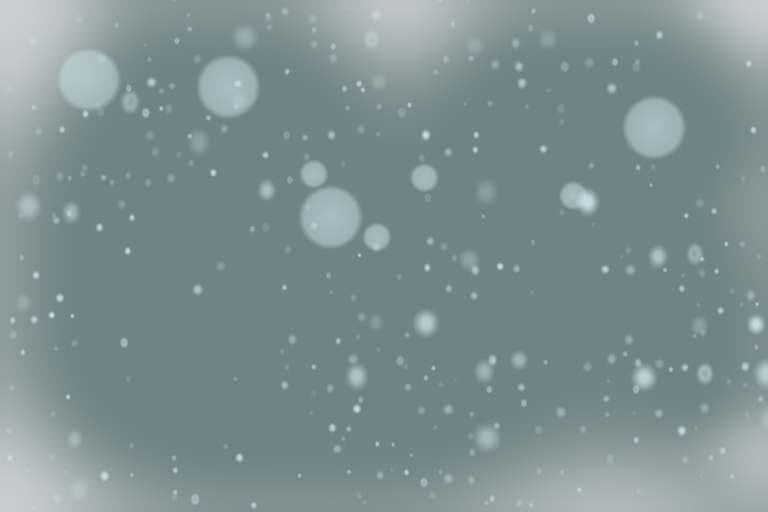
A Shadertoy shader for this background:

```glsl
// Soft snowfall on a slate backdrop: pale mist creeps in from the four borders,
// two families of smooth discs hang in the upper half, and three layers of
// jittered cells scatter blurred flakes. Units are canvas heights.

#define SLATE vec3(0.440, 0.512, 0.524)
#define MIST vec3(0.80, 0.82, 0.82)
#define ICE vec3(0.82, 0.91, 0.93)
#define BIG_RADIUS 0.062
#define MID_RADIUS 0.028
#define DISC_OPACITY 0.53
#define BLOB_CHANCE 0.27
#define DOT_CHANCE 0.21
#define SPECK_CHANCE 0.09

const float PI = 3.14159265;

vec3 hash3(vec2 cell) {
    vec3 v = fract(vec3(cell.xyx) * vec3(0.1031, 0.1030, 0.0973));
    v += dot(v, v.yxz + 33.33);
    return fract((v.xxy + v.yzz) * v.zyx);
}

// Smooth hump that repeats with the given period
float hump(float t, float peak, float period) {
    float c = 0.5 + 0.5 * cos(2.0 * PI * (t - peak) / period);
    return c * c;
}

// Haze thinning out with depth from a border; denser haze reaches further
float haze(float depth, float density) {
    float reach = 0.05 + 0.12 * density;
    return density * exp(-depth * depth / (reach * reach));
}

float borderMist(vec2 p, float width) {
    float top = haze(1.0 - p.y, 0.22 + 0.62 * hump(p.x, 0.78, 0.74));
    float bottom = haze(p.y, 0.18 + 0.50 * hump(p.x, 1.19, 1.19));
    float left = haze(p.x, 0.30 + 0.55 * hump(p.y, 0.0, 0.93));
    float slow = 0.6 + 0.4 * cos(2.0 * PI * p.y);
    float right = haze(width - p.x, 0.12 + 0.62 * slow * hump(p.y, 0.12, 0.45));
    return 1.0 - (1.0 - top) * (1.0 - bottom) * (1.0 - left) * (1.0 - right);
}

// Four equal discs strung along a path bent by two sine harmonics
float discChain(vec2 p, float radius, vec2 start, vec2 stride, vec2 bow, vec2 skew) {
    float cover = 0.0;
    for (int i = 0; i < 4; i++) {
        float t = float(i);
        vec2 center = start + stride * t + bow * sin(PI * t / 3.0) + skew * sin(2.0 * PI * t / 3.0);
        float d = length(p - center);
        float edge = 0.004 + 0.06 * radius;
        float disc = 1.0 - smoothstep(radius - 1.5 * edge, radius + 0.5 * edge, d);
        cover = max(cover, disc * (1.08 - 0.25 * d / radius));
    }
    return cover * DISC_OPACITY;
}

// One blurred flake in some of the cells, kept clear of the cell walls
float flakes(vec2 p, float cell, float chance, float radius, float opacity, float seed) {
    vec2 id = floor(p / cell);
    vec3 place = hash3(id + seed);
    vec3 look = hash3(id + seed + 57.0);
    vec2 site = id * cell;
    float cluster = 1.0 + 0.35 * sin(site.x * 9.0 + 2.0 * sin(site.y * 5.0))
                        + 0.30 * sin(site.y * 8.0 - site.x * 4.0 + seed);
    if (place.z > chance * cluster) return 0.0;

    float r = radius * mix(0.6, 1.0, look.x);
    vec2 center = site + mix(vec2(r), vec2(cell - r), place.xy);
    vec2 offset = (p - center) * vec2(mix(1.0, 1.3, look.z), 1.0);
    float q = length(offset) / r;
    float body = 1.0 - smoothstep(0.15, 1.0, q);
    // A few flakes are hollow
    float hollow = step(0.87, look.z) * (1.0 - smoothstep(0.1, 0.6, q));
    return body * (1.0 - 0.5 * hollow) * opacity * mix(0.25, 1.0, look.y * look.y);
}

void mainImage(out vec4 fragColor, in vec2 fragCoord) {
    vec2 p = fragCoord / iResolution.y;
    float width = iResolution.x / iResolution.y;

    vec3 color = mix(SLATE, MIST, borderMist(p, width));

    // Large and medium discs
    float discs = discChain(p, BIG_RADIUS, vec2(0.174, 0.844), vec2(0.368, -0.031),
                            vec2(-0.208, -0.109), vec2(0.097, 0.129));
    discs = max(discs, discChain(p, MID_RADIUS, vec2(0.613, 0.660), vec2(0.169, -0.014),
                                 vec2(-0.097, -0.051), vec2(0.044, -0.075)));
    color = mix(color, ICE, discs);

    // Flakes from broad blobs down to specks
    color = mix(color, ICE, flakes(p, 0.110, BLOB_CHANCE, 0.036, 0.90, 3.0));
    color = mix(color, ICE, flakes(p, 0.045, DOT_CHANCE, 0.0145, 0.90, 17.0));
    color = mix(color, ICE, flakes(p, 0.030, SPECK_CHANCE, 0.0095, 0.75, 41.0));

    fragColor = vec4(color, 1.0);
}
```
